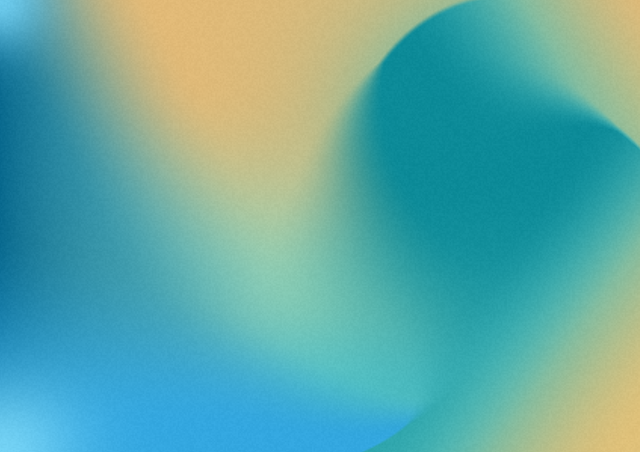
Reproduce this background procedurally as a Shadertoy shader.

```glsl
// Soft folded gradient: sand and mint ground, deep blue left side, sky blue
// base and a teal sheet with one crisp arc. Each layer is a formula mask whose
// softness varies along its edge; a faint grain covers everything.

const float ASPECT = 1.412;
const vec3 SAND     = vec3(0.89, 0.728, 0.465);
const vec3 STRAW    = vec3(0.875, 0.755, 0.475);
const vec3 SAGE     = vec3(0.51, 0.737, 0.625);
const vec3 MINT     = vec3(0.56, 0.812, 0.71);
const vec3 AQUA     = vec3(0.37, 0.785, 0.80);
const vec3 DEEP     = vec3(0.03, 0.41, 0.555);
const vec3 HAZE     = vec3(0.35, 0.71, 0.74);
const vec3 SKY      = vec3(0.2, 0.655, 0.878);
const vec3 CYAN     = vec3(0.45, 0.82, 0.955);
const vec3 TEAL     = vec3(0.047, 0.542, 0.595);
const vec3 TEAL_LOW = vec3(0.17, 0.64, 0.67);
const vec3 TURQUOISE_TINT = vec3(-0.03, 0.02, 0.045);
const vec2 ARC_CENTER = vec2(1.12, 0.62);
const float ARC_WIDTH  = 0.355;
const float ARC_RISE   = 0.39;
const float ARC_DROP   = 0.5;
const float CRISP = 0.007;
const float GRAIN_SCALE = 300.0;
const float GRAIN_AMOUNT = 0.029;

float hash(vec2 p) {
    vec3 q = fract(vec3(p.xyx) * 0.1031);
    q += dot(q, q.yzx + 33.33);
    return fract((q.x + q.y) * q.z);
}

float noise(vec2 p) {
    vec2 i = floor(p), f = fract(p);
    f = f * f * (3.0 - 2.0 * f);
    return mix(mix(hash(i), hash(i + vec2(1, 0)), f.x),
               mix(hash(i + vec2(0, 1)), hash(i + vec2(1, 1)), f.x), f.y);
}

// Coverage of the positive side of an edge with the given half width
float cover(float d, float halfWidth) {
    return smoothstep(-halfWidth, halfWidth, d);
}

float glow(vec2 p, vec2 center, float spread) {
    vec2 d = p - center;
    return exp(-dot(d, d) / spread);
}

// Sand above, mint and aqua below, deep blue drifting in from the left
vec3 groundColor(vec2 p) {
    vec3 col = mix(SAND, MINT, 1.0 - smoothstep(0.33, 0.82, p.y));
    col = mix(col, AQUA, 1.0 - smoothstep(0.13, 0.36, p.y));
    float leftEdge = 0.14 + 0.54 * (1.0 - p.y);
    vec3 blue = mix(DEEP, HAZE, 1.0 - exp(-4.0 * p.x));
    col = mix(col, blue, cover(leftEdge - p.x, 0.2));
    return mix(col, CYAN, 0.92 * glow(p, vec2(0.0, 1.0), 0.012));
}

// Sky blue base whose upper edge tightens toward its right tip
vec3 addSky(vec3 col, vec2 p) {
    float reach = max(0.92 - p.x, 0.0);
    float top = 0.09 + 0.165 * (1.0 - exp(-5.0 * reach * reach));
    float softness = 0.03 + 0.24 * max(0.95 - p.x, 0.0);
    vec3 sky = mix(SKY, CYAN, glow(p, vec2(0.0), 0.03));
    return mix(col, sky, cover(top - p.y, softness));
}

// Teal fading through sage to straw at the lower right and above the crest
vec3 tealColor(vec2 p) {
    float lower = smoothstep(-0.17, 0.32, dot(p - vec2(1.351, 0.504), vec2(0.813, -0.583)));
    float crest = 0.78 - 3.6 * pow(max(p.x - 1.1, 0.0), 3.0);
    float crestSoft = 0.012 + 0.4 * max(1.36 - p.x, 0.0);
    float upper = smoothstep(0.83, 1.48, p.x - 0.63 * (1.0 - p.y));
    upper *= cover(p.y - crest, crestSoft);
    float warmth = max(lower, upper);
    vec3 teal = mix(TEAL, TEAL_LOW, 1.0 - smoothstep(0.1, 0.62, p.y));
    float fade = min(2.0 * warmth, 1.0);
    vec3 cool = mix(teal, SAGE, fade) + 4.0 * fade * (1.0 - fade) * TURQUOISE_TINT;
    vec3 warm = mix(STRAW, SAND, smoothstep(0.7, 1.0, p.y));
    return mix(cool, warm, max(2.0 * warmth - 1.0, 0.0));
}

// Teal sheet: an arc that is crisp on top, joined to a fold crisp at the base
vec3 addTeal(vec3 col, vec2 p) {
    vec2 q = vec2(min(p.x - ARC_CENTER.x, 0.0), p.y - ARC_CENTER.y);
    q /= vec2(ARC_WIDTH, q.y > 0.0 ? ARC_RISE : ARC_DROP);
    float arcDist = (length(q) - 1.0) * ARC_WIDTH;
    float arc = cover(-arcDist, CRISP + 0.48 * max(0.86 - p.y, 0.0));
    arc *= smoothstep(0.0, 0.14, p.y);

    float foldX = 1.0 - 0.2 * exp(-p.y / 0.09);
    float fold = cover(p.x - foldX, CRISP + 0.6 * max(p.y - 0.06, 0.0));
    fold *= 1.0 - smoothstep(0.3, 0.6, p.y);

    float halo = 0.75 * exp(-max(arcDist, 0.0) / 0.12) * smoothstep(0.5, 0.8, p.y);
    col = mix(col, SAGE, halo);
    return mix(col, tealColor(p), 1.0 - (1.0 - arc) * (1.0 - fold));
}

void mainImage(out vec4 fragColor, in vec2 fragCoord) {
    vec2 p = fragCoord / iResolution.xy * vec2(ASPECT, 1.0);
    vec3 col = groundColor(p);
    col = addSky(col, p);
    col = addTeal(col, p);
    col += GRAIN_AMOUNT * (noise(p * GRAIN_SCALE) - 0.5);
    fragColor = vec4(clamp(col, 0.0, 1.0), 1.0);
}
```
